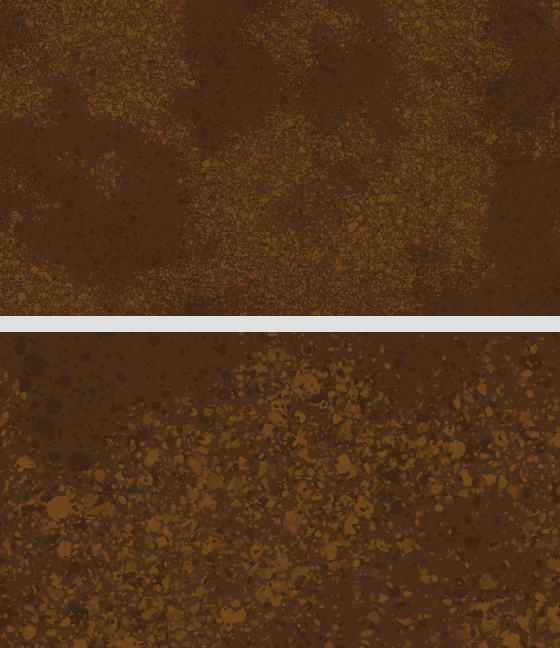
Top, the full canvas; bottom, a detail of the centre.
Write a WebGL 1 fragment shader that draws this texture.

```glsl
precision highp float;

uniform vec2 u_resolution;

float hash(vec2 p) {
  return fract(sin(dot(p, vec2(127.1, 311.7))) * 43758.5453);
}

float noise(vec2 p) {
  vec2 i = floor(p);
  vec2 f = fract(p);
  f = f * f * (3.0 - 2.0 * f);
  return mix(mix(hash(i), hash(i + vec2(1.0, 0.0)), f.x),
             mix(hash(i + vec2(0.0, 1.0)), hash(i + vec2(1.0, 1.0)), f.x), f.y);
}

float fbm(vec2 p) {
  float sum = 0.0;
  float amp = 0.54;
  for (int i = 0; i < 3; i++) {
    sum += amp * noise(p);
    p = p * 2.1 + 17.3;
    amp *= 0.55;
  }
  return sum;
}

// Scattered round flecks; cover is the chance that a cell holds one,
// faintest is the lowest opacity a fleck may have.
float flecks(vec2 p, float cells, float seed, float cover, float faintest) {
  vec2 q = p * cells;
  vec2 home = floor(q);
  float soft = 0.6 * cells / u_resolution.y;
  float mask = 0.0;
  for (int y = -1; y <= 1; y++) {
    for (int x = -1; x <= 1; x++) {
      vec2 cell = home + vec2(float(x), float(y));
      vec2 key = cell + seed;
      vec2 center = cell + vec2(hash(key + 3.7), hash(key + 9.2));
      float size = hash(key + 21.4);
      float present = smoothstep(0.0, 0.1, cover - hash(key));
      float radius = (0.13 + 0.33 * size * size) * present;
      float disc = 1.0 - smoothstep(-soft, soft, length(q - center) - radius);
      float opacity = mix(faintest, 1.0, fract(size * 7.0));
      mask = max(mask, disc * opacity * present);
    }
  }
  return mask;
}

void main() {
  vec2 p = gl_FragCoord.xy / u_resolution.y;

  // Broad patches where each kind of fleck gathers
  float darkCover = mix(0.25, 0.85, smoothstep(0.3, 0.7, fbm(p * 3.2 + 41.0)));
  float rustCover = 0.9 * smoothstep(0.36, 0.68, fbm(p * 4.2 + 7.0));

  // Ragged outlines
  vec2 wobble = vec2(noise(p * 110.0), noise(p * 110.0 + 53.0)) - 0.5;
  vec2 ragged = p + 0.006 * wobble;

  vec3 soil = vec3(0.29, 0.18, 0.092);
  vec3 dark = vec3(0.235, 0.146, 0.078);
  vec3 rust = vec3(0.45, 0.288, 0.112);
  vec3 color = soil * (0.98 + 0.04 * noise(p * 5.0));

  // Layers from large flecks to fine specks
  float cells = 36.0;
  for (int i = 0; i < 4; i++) {
    float layer = float(i);
    float share = 0.65 + 0.15 * layer;
    color = mix(color, dark, flecks(ragged, cells, 13.0 + 31.0 * layer, darkCover * share, 0.8));
    color = mix(color, rust, flecks(ragged, cells, 77.0 + 47.0 * layer, rustCover * share, 0.35));
    cells *= 1.6;
  }

  gl_FragColor = vec4(color, 1.0);
}
```
